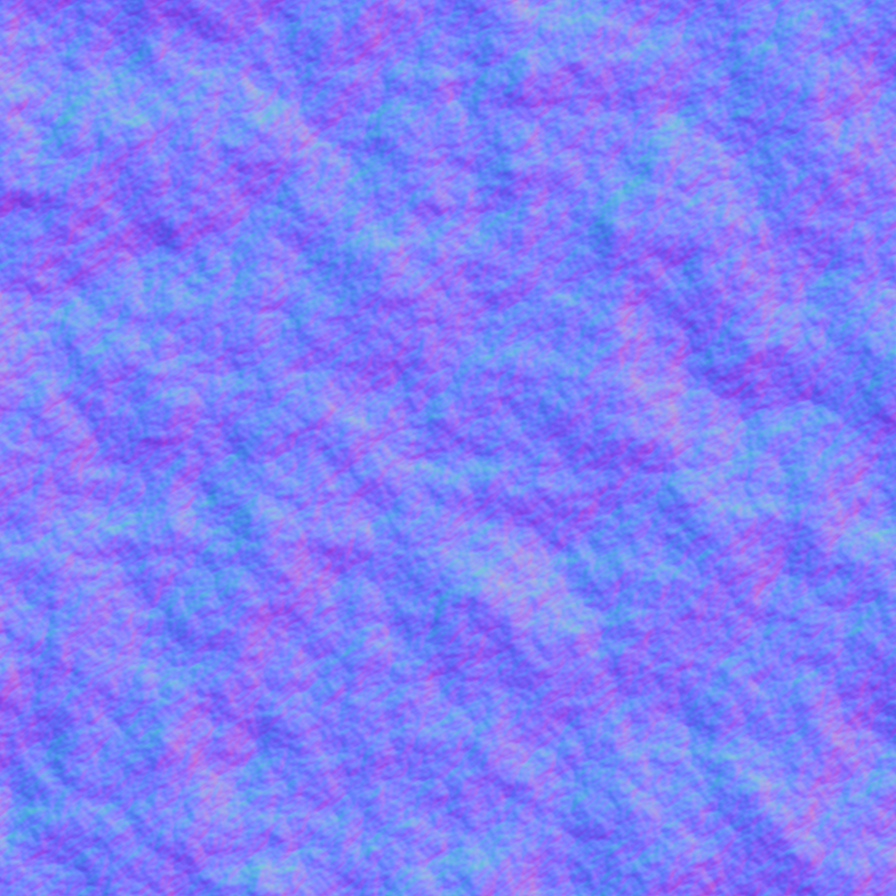
Reproduce this texture map procedurally as a WebGL 2 fragment shader.

```glsl
#version 300 es
precision highp float;

// Tangent-space normal map of a rough, rock-like surface.
// Octaves of gradient-noise slopes are summed on a diagonal lattice, the
// finer ones longer along the grain; the normal is then packed into colour.

#define OCTAVES 6
#define BASE_FREQUENCY 6.0
#define LACUNARITY 1.9
#define RELIEF 0.115
#define SLOPE_GAIN 0.98
#define GRAIN_ANGLE 0.7
#define COARSE_STRETCH 0.97
#define FINE_STRETCH 1.2
#define WARP 0.4
#define BLUE_BEND 1.8
#define SEED 17.0

uniform vec2 u_resolution;
out vec4 fragColor;

const float TAU = 6.2831853;

// Integer hash of a lattice cell, giving a value from 0 to 1.
float hashCell(vec2 cell) {
    uvec2 k = uvec2(ivec2(cell)) * uvec2(1597334677u, 3812015801u);
    uint h = (k.x ^ k.y) * 747796405u + 2891336453u;
    h = ((h >> ((h >> 28u) + 4u)) ^ h) * 277803737u;
    h ^= h >> 16u;
    return float(h >> 8u) / 16777216.0;
}

vec2 latticeGradient(vec2 cell) {
    float angle = TAU * hashCell(cell);
    return vec2(cos(angle), sin(angle));
}

// Analytic derivative of quintic gradient noise.
vec2 noiseSlope(vec2 p) {
    vec2 cell = floor(p);
    vec2 f = p - cell;
    vec2 u = f * f * f * (f * (f * 6.0 - 15.0) + 10.0);
    vec2 du = 30.0 * f * f * (f * (f - 2.0) + 1.0);

    vec2 ga = latticeGradient(cell);
    vec2 gb = latticeGradient(cell + vec2(1.0, 0.0));
    vec2 gc = latticeGradient(cell + vec2(0.0, 1.0));
    vec2 gd = latticeGradient(cell + vec2(1.0, 1.0));

    float va = dot(ga, f);
    float vb = dot(gb, f - vec2(1.0, 0.0));
    float vc = dot(gc, f - vec2(0.0, 1.0));
    float vd = dot(gd, f - vec2(1.0, 1.0));

    vec2 blended = mix(mix(ga, gb, u.x), mix(gc, gd, u.x), u.y);
    return blended + du * (u.yx * (va - vb - vc + vd) + vec2(vb, vc) - va);
}

// Sum of slopes; octaves too fine for the canvas fade out.
vec2 surfaceSlope(vec2 p) {
    vec2 along = vec2(cos(GRAIN_ANGLE), sin(GRAIN_ANGLE));
    vec2 across = vec2(-along.y, along.x);

    vec2 slope = vec2(0.0);
    float frequency = BASE_FREQUENCY;
    float weight = RELIEF;
    for (int i = 0; i < OCTAVES; i++) {
        float fineness = float(i) / float(OCTAVES - 1);
        float stretch = mix(COARSE_STRETCH, FINE_STRETCH, fineness);
        mat2 grain = mat2(along / stretch, across * stretch);

        vec2 offset = SEED * vec2(1.37, 2.71) * float(i + 1);
        vec2 q = (p * frequency + WARP * slope) * grain + offset;
        float cellsPerPixel = frequency * stretch / u_resolution.y;
        float visible = 1.0 - smoothstep(0.4, 0.8, cellsPerPixel);

        slope += weight * visible * (grain * noiseSlope(q));
        frequency *= LACUNARITY;
        weight *= SLOPE_GAIN;
    }
    return slope;
}

void main() {
    vec2 p = gl_FragCoord.xy / u_resolution.y;
    vec3 normal = normalize(vec3(-surfaceSlope(p), 1.0));
    normal.z = pow(normal.z, BLUE_BEND);
    fragColor = vec4(0.5 + 0.5 * normal, 1.0);
}
```
